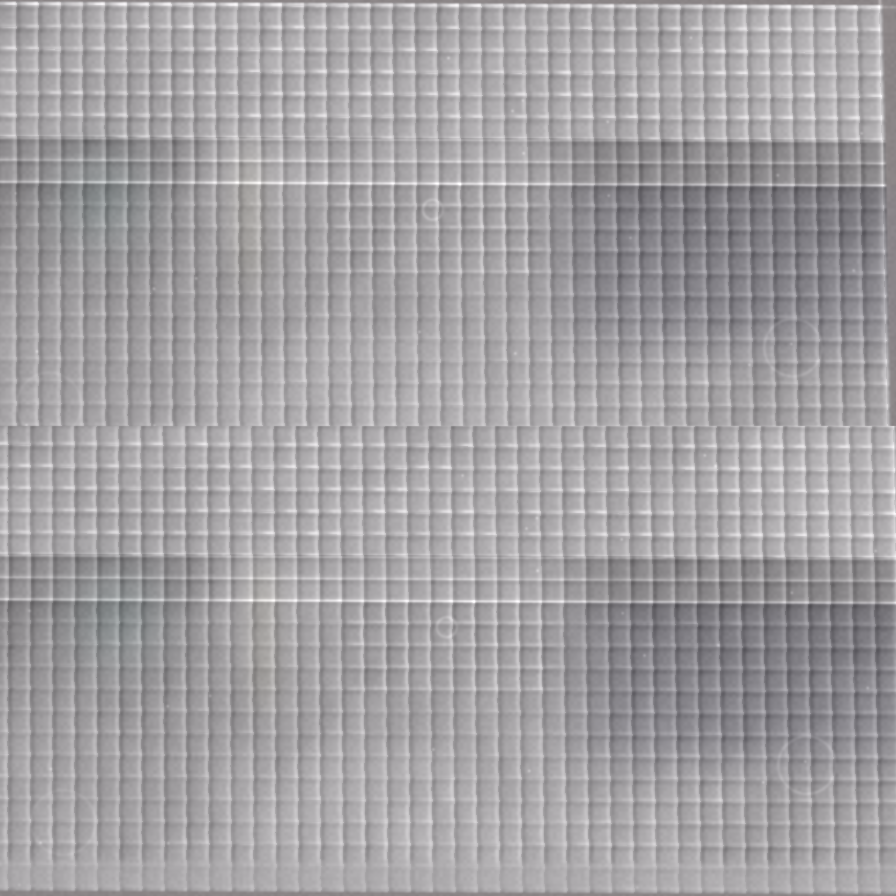
Write a WebGL 2 fragment shader that draws this texture.

```glsl
#version 300 es
precision highp float;
uniform vec2 u_resolution;
out vec4 fragColor;

float hash(vec2 p) {
  vec3 q = fract(p.xyx * 0.1031);
  q += dot(q, q.yzx + 33.33);
  return fract((q.x + q.y) * q.z);
}

float noise(vec2 p) {
  vec2 i = floor(p), f = fract(p);
  f = f * f * (3.0 - 2.0 * f);
  return mix(mix(hash(i), hash(i + vec2(1, 0)), f.x),
             mix(hash(i + vec2(0, 1)), hash(i + 1.0), f.x), f.y);
}

float band(float x, float lo, float hi, float soft) {
  return smoothstep(lo - soft, lo + soft, x) * (1.0 - smoothstep(hi - soft, hi + soft, x));
}

float ridge(float x, float center, float width) {
  float d = (x - center) / width;
  return exp(-d * d);
}

// Like ridge, but periodic over one cell
float cellRidge(float x, float center, float width) {
  return ridge(fract(x - center + 0.5), 0.5, width);
}

float ring(vec2 p, vec2 center, float radius) {
  return ridge(length(p - center), radius, 0.0022);
}

// One moulded sheet; y runs downwards from its top edge
vec3 sheet(vec2 p) {
  vec2 flatPos = p;
  p -= vec2(0.02 * p.x * p.y, 0.004 * (p.x - 0.5));
  vec2 grid = (p - vec2(0.982, 0.2052)) / 0.0247;
  vec2 cell = floor(grid), f = grid - cell;
  float vary = hash(cell + 90.0);

  // Zones of different relief
  float top = 1.0 - smoothstep(0.153, 0.158, p.y);
  float strip = band(p.y, 0.1558, 0.2052, 0.002);
  float lower = smoothstep(0.203, 0.207, p.y);
  float middle = band(p.x, 0.22, 0.62, 0.06);
  float window = lower * band(p.x, 0.37, 0.6, 0.006) * band(p.y, 0.2, 0.307, 0.004);
  float shadow = lower * band(p.x, 0.63, 1.02, 0.08) * band(p.y, 0.19, 0.385, 0.05);
  float gridRight = lower * smoothstep(0.58, 0.7, p.x);
  float leftDark = lower * (1.0 - smoothstep(0.1, 0.26, p.x)) * (1.0 - smoothstep(0.2, 0.36, p.y));

  // Broad light and shade
  float tone = top * (0.65 + 0.03 * p.x) + strip * (0.545 + 0.1 * middle);
  tone += lower * mix(0.59, 0.65, smoothstep(0.2, 0.48, p.y));
  tone += 0.025 * lower * middle - 0.09 * shadow - 0.065 * leftDark;
  tone -= 0.05 * lower * ridge(p.y, 0.206, 0.018) * (1.0 - middle);
  tone += 0.055 * (noise(p * vec2(7, 9)) - 0.5) + 0.035 * (noise(p * 31.0) - 0.5);

  // Scalloped vertical ribs, bright beside a dark groove
  float x = fract(f.x + 0.05 * sin(3.1416 * f.y) * (top + lower));
  float ribs = 0.8 + 0.4 * vary;
  tone += 0.06 * (x - 0.5);
  tone += ribs * (0.08 * cellRidge(x, 0.92, 0.12) - 0.075 * cellRidge(x, 0.09, 0.13));

  // Horizontal steps across the whole sheet, softer on the lower ribs
  float steps = 0.055 * top + 0.055 * strip + 0.03 * lower + 0.025 * window + 0.025 * gridRight;
  tone += steps * (0.8 + 0.4 * vary) * (cellRidge(f.y, 0.95, 0.12) - cellRidge(f.y, 0.13, 0.15));
  tone += (top + 0.25 * lower) * (0.04 + 0.09 * vary) * ridge(x, 0.7, 0.27) * cellRidge(f.y, 0.95, 0.1);
  tone += 0.05 * window * max(0.6 * cellRidge(f.y, 0.97, 0.08), cellRidge(x, 0.95, 0.09));

  // Seams that frame the strip
  float seams = ridge(p.y, 0.1558, 0.0016) * 0.45 + ridge(p.y, 0.1805, 0.0016) * 0.7
              + ridge(p.y, 0.2052, 0.0018);
  tone += 0.17 * seams * (0.6 + 0.4 * noise(vec2(p.x * 45.0, 3.0)));

  // Faint moulded rings
  tone += 0.06 * ring(flatPos, vec2(0.885, 0.388), 0.032);
  tone += 0.08 * ring(flatPos, vec2(0.483, 0.234), 0.011);
  tone += 0.03 * ring(flatPos, vec2(0.055, 0.452), 0.036);

  // Pale specks
  vec2 speckGrid = p * 85.0, speckCell = floor(speckGrid);
  float chosen = step(0.992, hash(speckCell + 17.0));
  tone += 0.1 * chosen * ridge(length(fract(speckGrid) - 0.5), 0.0, 0.16);

  // Smooth lower lip, then the outer edges
  float lip = band(p.y, 0.496, 0.529, 0.007);
  tone = mix(tone, 0.68 + 0.25 * (tone - 0.64), 0.75 * lip);
  float outside = max(smoothstep(0.983, 0.987, p.x), smoothstep(0.528, 0.532, p.y));
  outside = max(outside, 1.0 - smoothstep(0.002, 0.005, p.y));
  tone = mix(tone, 0.53, outside);
  tone += 0.15 * ridge(p.x, 0.982, 0.0022) + 0.08 * ridge(p.y, 0.006, 0.002);

  // Cool grey with slight green and straw stains
  vec3 color = vec3(tone) + vec3(0.003, -0.006, 0.003) + shadow * vec3(-0.006, -0.004, 0.01);
  color += vec3(-0.022, 0.006, 0.003) * ridge(length(p - vec2(0.115, 0.225)), 0.0, 0.055);
  color += vec3(0.008, 0.007, -0.01) * ridge(p.x, 0.277, 0.022) * band(p.y, 0.17, 0.32, 0.04);
  return color + outside * vec3(0.012, -0.002, -0.006);
}

void main() {
  vec2 uv = gl_FragCoord.xy / u_resolution;
  vec2 p = vec2(uv.x, 1.0 - uv.y);

  // Two stacked sheets, the lower one slightly offset
  float seam = smoothstep(0.4745, 0.4765, p.y);
  vec3 color = mix(sheet(p), sheet(p - vec2(0.0156, 0.466)), seam);
  color += 0.03 * (noise(p * 260.0) - 0.5);
  fragColor = vec4(clamp(color, 0.0, 1.0), 1.0);
}
```
